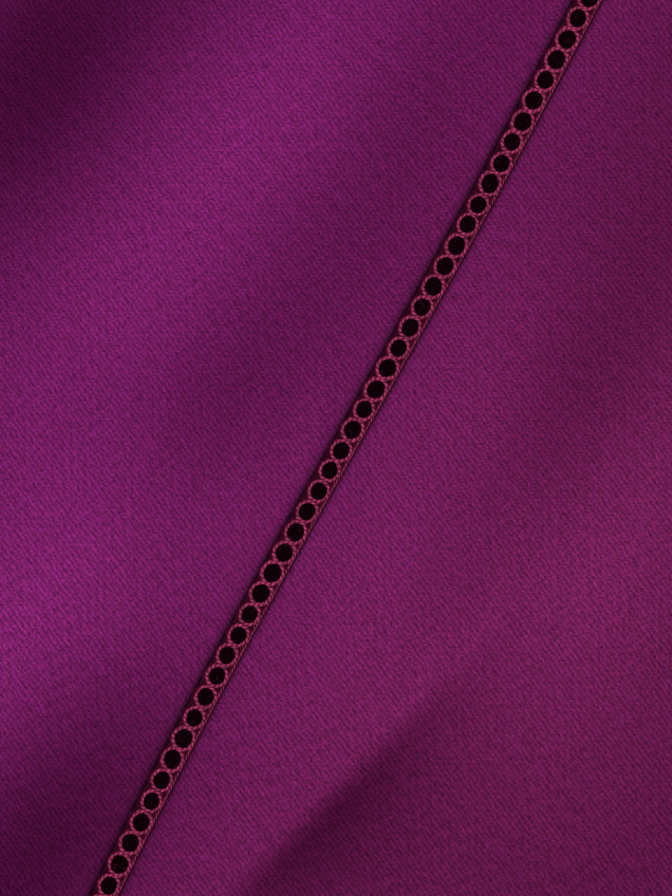
Write a WebGL 2 fragment shader that draws this texture.

```glsl
#version 300 es
precision highp float;
// Purple woven cloth with soft diagonal folds, crossed by an openwork seam.
// Folds are rotated gaussian lights and shadows; the seam repeats one
// stitched eyelet along a gently bowed line; the weave is a hashed twill.

#define PITCH 0.0262            // distance between eyelets
#define HOLE vec2(0.0086, 0.0097) // eyelet radii across and along the seam
#define BAND 0.0142             // half width of the stitched band
#define WEAVE_SCALE 400.0       // threads per canvas height
#define WEAVE_DEPTH 0.24        // contrast of the weave
#define CLOTH_DARK vec3(0.25, 0.04, 0.19)
#define CLOTH_LIGHT vec3(0.535, 0.150, 0.435)
#define THREAD_DARK vec3(0.19, 0.03, 0.10)
#define THREAD_LIGHT vec3(0.62, 0.21, 0.37)
#define HOLE_COLOR vec3(0.055, 0.008, 0.025)

uniform vec2 u_resolution;
out vec4 outColor;

float hash(vec2 p) {
    return fract(sin(dot(p, vec2(127.1, 311.7))) * 43758.5453);
}

float noise(vec2 p) {
    vec2 i = floor(p), f = fract(p);
    f = f * f * (3.0 - 2.0 * f);
    return mix(mix(hash(i), hash(i + vec2(1, 0)), f.x),
               mix(hash(i + vec2(0, 1)), hash(i + vec2(1, 1)), f.x), f.y);
}

// Gaussian streak, stretched along a direction given in degrees
float streak(vec2 p, vec2 center, float degrees, vec2 size) {
    float a = radians(degrees);
    vec2 v = p - center;
    vec2 q = vec2(dot(v, vec2(cos(a), sin(a))), dot(v, vec2(-sin(a), cos(a))));
    q /= size;
    return exp(-dot(q, q));
}

// Broad light on the cloth: 0 is shadow, 1 is highlight
float foldLight(vec2 p) {
    float l = 0.58;
    l -= 0.55 * streak(p, vec2(0.04, 0.92), 52.0, vec2(0.25, 0.11));
    l += 0.22 * streak(p, vec2(0.24, 0.80), 55.0, vec2(0.38, 0.10));
    l -= 0.24 * streak(p, vec2(0.23, 0.53), 52.0, vec2(0.30, 0.08));
    l += 0.38 * streak(p, vec2(0.05, 0.33), 45.0, vec2(0.26, 0.10));
    l -= 0.50 * streak(p, vec2(0.04, 0.05), 48.0, vec2(0.22, 0.10));
    l -= 0.12 * streak(p, vec2(0.50, 0.92), 60.0, vec2(0.22, 0.08));
    l += 0.18 * streak(p, vec2(0.46, 0.42), 57.0, vec2(0.32, 0.09));
    l -= 0.22 * streak(p, vec2(0.67, 0.62), 54.0, vec2(0.34, 0.08));
    l += 0.16 * streak(p, vec2(0.62, 0.33), 50.0, vec2(0.28, 0.09));
    l -= 0.16 * streak(p, vec2(0.73, 0.88), 60.0, vec2(0.22, 0.10));
    l -= 0.18 * streak(p, vec2(0.72, 0.03), 40.0, vec2(0.25, 0.12));
    // Fold with a crisp upper edge and a shadow fading to the lower right
    float below = dot(p - vec2(0.40, 0.14), vec2(0.707, -0.707));
    float shade = smoothstep(-0.018, 0.022, below) * exp(-max(below, 0.0) / 0.10);
    return l - 0.68 * shade * streak(p, vec2(0.39, 0.08), 45.0, vec2(0.20, 0.25));
}

// Fine diagonal twill with irregular threads
float weave(vec2 p) {
    vec2 g = p * WEAVE_SCALE;
    float twill = sin(2.4 * g.x + 1.7 * g.y + 2.5 * noise(g * 0.35));
    return 0.40 * twill + 0.9 * (noise(g) - 0.5) + 0.9 * (hash(floor(g * 1.28)) - 0.5);
}

float seamX(float y) {
    return 0.116 + 0.54 * y - 0.010 * (1.0 - y) * sin(4.76 * y);
}

void main() {
    vec2 p = gl_FragCoord.xy / u_resolution.y;
    float px = 1.0 / u_resolution.y;

    // Seam frame: across is positive to the right, cell counts eyelets
    float across = (p.x - seamX(p.y)) * 0.88;
    float along = (dot(p, vec2(0.475, 0.88)) - 0.671) / PITCH + 0.5;
    float cell = floor(along);
    vec2 q = vec2(across, (fract(along) - 0.5) * PITCH);

    // Cloth, slightly more violet on the left and redder on the right
    float light = foldLight(p) + 0.06 * (noise(p * 9.0) - 0.5);
    vec3 color = mix(CLOTH_DARK, CLOTH_LIGHT, clamp(light, -0.25, 1.15));
    float side = smoothstep(-0.30, 0.35, across);
    color *= mix(vec3(1.0, 0.94, 1.04), vec3(1.0, 1.04, 0.94), side);
    color *= 1.0 + WEAVE_DEPTH * weave(p);
    color.b *= 1.0 + 0.12 * (noise(p * WEAVE_SCALE + 31.0) - 0.5);

    // Recess beside the band, deeper on the left
    float outside = abs(across) - BAND;
    float recess = exp(-max(outside, 0.0) / (across < 0.0 ? 0.0038 : 0.0022));
    color *= 1.0 - 0.75 * recess;

    // Stitched rings with twisted strands, and a cord along the right
    vec2 jitter = vec2(hash(vec2(cell, 7.0)), hash(vec2(cell, 11.0))) - 0.5;
    float size = 0.95 + 0.12 * hash(vec2(cell, 3.0));
    vec2 eye = (q - 0.0012 * jitter) / (HOLE * size);
    float edge = (length(eye) - 1.0) * HOLE.x + 0.0012 * (noise(p * 200.0) - 0.5);
    float ring = smoothstep(-0.0005, 0.0018, edge) * (1.0 - smoothstep(0.0026, 0.0052, edge));
    float twist = 0.74 + 0.26 * sin(13.0 * atan(q.y, q.x) + 900.0 * edge);
    float cordOffset = (across - 0.0128) / 0.0017;
    float cord = exp(-cordOffset * cordOffset) * (0.7 + 0.3 * sin(along * 31.4 + across * 1500.0));
    float stitch = max(ring * twist, 0.75 * cord);
    vec3 thread = mix(THREAD_DARK, THREAD_LIGHT, stitch);
    thread *= 0.80 + 0.45 * noise(p * 420.0);
    float scallop = 0.0014 * cos(6.2832 * (along - 0.5)) * step(across, 0.0);
    float band = 1.0 - smoothstep(-px, px, outside - scallop);
    color = mix(color, thread, band);

    // Dark openings with a faint stray fibre
    float opening = 1.0 - smoothstep(-px, px, edge);
    float fibre = 0.12 * smoothstep(0.72, 1.0, noise(p * 260.0));
    color = mix(color, HOLE_COLOR + fibre * THREAD_LIGHT, opening);

    outColor = vec4(clamp(color, 0.0, 1.0), 1.0);
}
```
